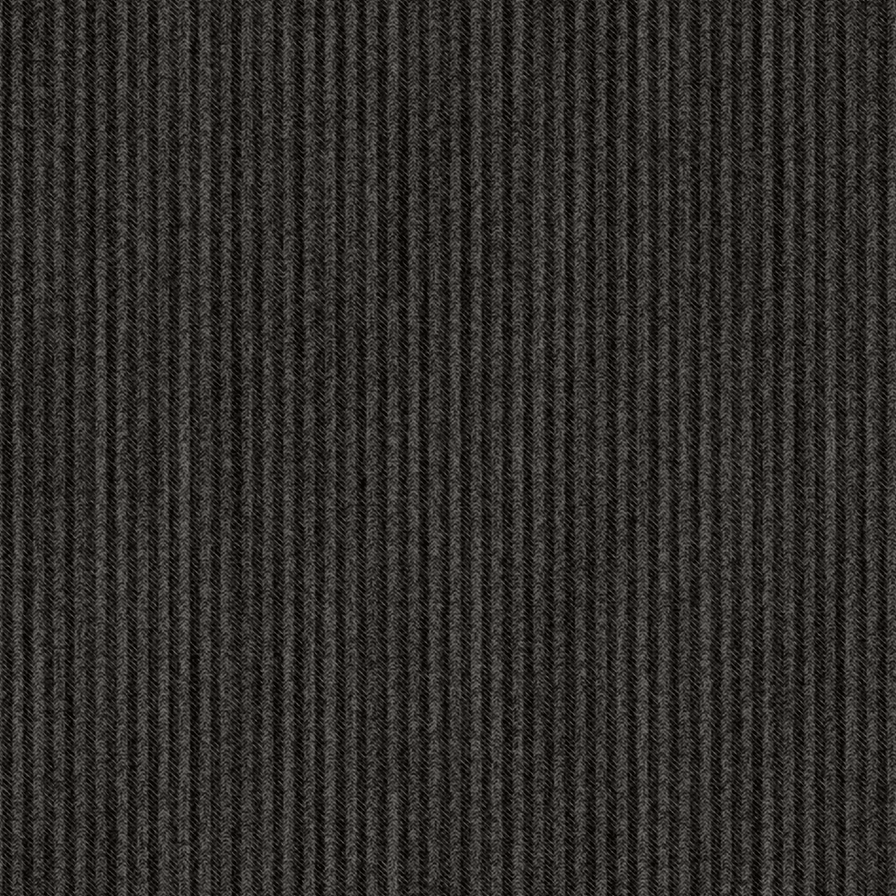
Write a three.js fragment shader that draws this texture.

```glsl
varying vec2 vUv;

const float STRIPES = 43.0;        // repeats across
const float STRIPE_SHIFT = 0.85;   // centre of the first pale stripe, in stripes
const float HALF_WIDTH = 0.26;     // half of a pale stripe, in stripes
const float EDGE_SOFT = 0.07;
const float EDGE_FRAY = 0.05;
const float PALE_ROWS = 230.0;     // twill rows down the pale stripes
const float DARK_ROWS = 166.0;     // coarser rows down the dark gaps
const float PALE_SLOPE = 4.7;      // rows climbed per stripe width
const float DARK_SLOPE = 3.4;
const float THREADS = 11.0;        // threads per stripe
const float GRAIN_ROWS = 470.0;
const float PALE_LEVEL = 0.56;
const float DARK_LEVEL = 0.20;
const float PALE_RIB = 0.14;
const float DARK_RIB = 0.07;
const float STITCH = 0.46;
const float GRAIN = 0.66;
const float STREAKS = 0.20;
const float MOTTLE = 0.03;
const float CONTRAST = 1.12;
const float GAIN = 1.08;
const vec3 SHADOW_COLOR = vec3(0.020, 0.010, 0.000);
const vec3 YARN_COLOR = vec3(0.405, 0.395, 0.381);
const float TAU = 6.28319;

float hash(vec2 p) {
  vec3 q = fract(vec3(p.xyx) * 0.1031);
  q += dot(q, q.yzx + 33.33);
  return fract((q.x + q.y) * q.z);
}

// Value noise that wraps after a whole number of cells
float wrapNoise(vec2 uv, vec2 cells, float seed) {
  vec2 p = uv * cells;
  vec2 i = floor(p);
  vec2 f = fract(p);
  f = f * f * (3.0 - 2.0 * f);
  vec2 a = mod(i, cells);
  vec2 b = mod(i + 1.0, cells);
  float low = mix(hash(a + seed), hash(vec2(b.x, a.y) + seed), f.x);
  float high = mix(hash(vec2(a.x, b.y) + seed), hash(b + seed), f.x);
  return mix(low, high, f.y);
}

// Slanted weave ribs, from -1 to 1
float ribs(float rows, float climb) {
  return cos(TAU * (vUv.y * rows + climb));
}

void main() {
  // Signed offset from the nearest pale stripe centre, and position between centres
  float across = fract(vUv.x * STRIPES - STRIPE_SHIFT);
  float offset = fract(across + 0.5) - 0.5;

  // Slightly frayed stripe edges
  float fray = wrapNoise(vUv, vec2(STRIPES * 2.0, PALE_ROWS), 11.0) - 0.5;
  float halfWidth = HALF_WIDTH + EDGE_FRAY * fray;
  float pale = 1.0 - smoothstep(halfWidth - EDGE_SOFT, halfWidth + EDGE_SOFT, abs(offset));

  // Fine yarn grain, long warp streaks and broad mottling
  float grain = wrapNoise(vUv, vec2(STRIPES * THREADS, GRAIN_ROWS), 37.0) - 0.5;
  float streak = wrapNoise(vUv, vec2(STRIPES * 5.0, 4.0), 71.0) - 0.5;
  float mottle = wrapNoise(vUv, vec2(6.0, 5.0), 97.0) - 0.5;

  // Pale stripes: chevron twill mirrored about the centre
  float paleTone = PALE_LEVEL + PALE_RIB * ribs(PALE_ROWS, PALE_SLOPE * abs(offset))
    + GRAIN * grain;

  // Dark gaps: sparse slanted stitches over deep shadow
  float rib = ribs(DARK_ROWS, DARK_SLOPE * across);
  float stitch = smoothstep(0.0, 0.9, rib)
    * wrapNoise(vUv, vec2(STRIPES * 7.0, DARK_ROWS), 53.0);
  float darkTone = DARK_LEVEL + DARK_RIB * rib + STITCH * stitch + 0.7 * GRAIN * grain;

  // Deepen the shadows and lift the brightest fibres
  float tone = mix(darkTone, paleTone, pale) + STREAKS * streak + MOTTLE * mottle;
  tone = GAIN * pow(clamp(tone, 0.0, 1.1), CONTRAST);
  gl_FragColor = vec4(mix(SHADOW_COLOR, YARN_COLOR, tone), 1.0);
}
```
